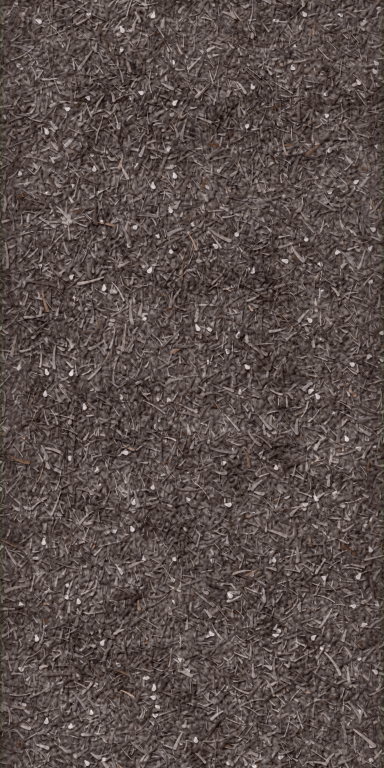
Reproduce this texture procedurally as a WebGL 1 fragment shader.

```glsl
precision highp float;
// Dry woodland mulch: dark soil strewn with shredded bark, twigs and pale splinters.
uniform vec2 u_resolution;

#define LAYERS 6
#define FINE_CELLS 46.0     // chip cells across the canvas, bottom layer
#define COARSE_CELLS 24.0   // chip cells across the canvas, top layer
#define SOIL_TONE 0.335
#define CHIP_DARK 0.23
#define CHIP_PALE 0.70
#define CHIP_OPACITY 0.86
#define SHADOW 0.33
#define SOFTNESS 0.0020     // edge blur, in canvas widths
#define GRAIN 0.16
#define MOTTLE 0.09
#define EXPOSURE 0.052

const float PI = 3.14159265;

vec2 hash2(vec2 p) {
  vec2 k = vec2(dot(p, vec2(127.1, 311.7)), dot(p, vec2(269.5, 183.3)));
  return fract(sin(k) * 43758.545);
}

float gradientDot(vec2 cell, vec2 offset) {
  float angle = 2.0 * PI * hash2(cell).x;
  return dot(vec2(cos(angle), sin(angle)), offset);
}

float gradientNoise(vec2 p) {
  vec2 i = floor(p), f = fract(p);
  vec2 u = f * f * f * (f * (f * 6.0 - 15.0) + 10.0);
  vec2 e = vec2(0.0, 1.0);
  return mix(mix(gradientDot(i, f), gradientDot(i + e.yx, f - e.yx), u.x),
             mix(gradientDot(i + e.xy, f - e.xy), gradientDot(i + e.yy, f - e.yy), u.x), u.y);
}

// Distance to a bent splinter that tapers towards one end.
float splinter(vec2 q, float halfLength, float halfWidth, float bend) {
  q.y += bend * q.x * q.x / halfLength;
  float along = clamp(q.x / halfLength, -1.0, 1.0);
  float taper = mix(1.0, 0.45, 0.5 + 0.5 * along);
  return length(vec2(q.x - along * halfLength, q.y)) - halfWidth * taper;
}

float coverage(float d) {
  float blur = max(SOFTNESS, 0.5 / u_resolution.x);
  return 1.0 - smoothstep(-blur, blur, d);
}

// Lays one scattered layer of chips; surface holds tone and warmth.
vec2 layChips(vec2 surface, vec2 p, float layer) {
  float height = layer / float(LAYERS - 1);
  float cells = mix(FINE_CELLS, COARSE_CELLS, height);
  vec2 g = p * cells + layer * vec2(17.37, 9.71);
  vec2 home = floor(g);
  for (int j = -1; j <= 1; j++) {
    for (int i = -1; i <= 1; i++) {
      vec2 id = home + vec2(float(i), float(j));
      vec2 seed = id + layer * 31.0;
      vec2 place = hash2(seed);
      vec2 form = hash2(seed + 57.3);
      vec2 look = hash2(seed + 113.9);
      vec2 kind = hash2(seed + 171.1);
      float fleck = step(kind.y, 0.005);

      float angle = PI * kind.x;
      vec2 axis = vec2(cos(angle), sin(angle));
      vec2 q = (g - id - place) / cells;
      float halfLength = mix(mix(0.2, 0.85, form.x * form.x), 0.12, fleck) / cells;
      float halfWidth = mix(mix(0.0013, 0.0052, form.y * form.y), 0.006, fleck);
      float bend = 0.3 * (look.y - 0.5);
      mat2 toChip = mat2(axis.x, -axis.y, axis.y, axis.x);
      vec2 local = toChip * q;
      vec2 shaded = toChip * (q + vec2(-0.0018, 0.0034));

      float shadow = coverage(splinter(shaded, halfLength, halfWidth, bend) - 0.001);
      surface.x *= 1.0 - SHADOW * shadow;

      float tone = mix(CHIP_DARK, CHIP_PALE, pow(look.x, 1.9));
      tone += 0.05 * clamp(local.y / halfWidth, -1.0, 1.0);
      tone = mix(tone, 0.84, fleck);
      float warmth = kind.y > 0.98 ? 2.4 : (kind.y - 0.45) * 0.9;
      float body = coverage(splinter(local, halfLength, halfWidth, bend));
      surface = mix(surface, vec2(tone, warmth), CHIP_OPACITY * body);
    }
  }
  return surface;
}

void main() {
  vec2 p = gl_FragCoord.xy / u_resolution.x;

  // Crumbly soil, then litter from fine fragments up to long splinters
  float crumbs = 0.2 * gradientNoise(p * 72.0) + 0.2 * gradientNoise(p * 127.0 + 40.0);
  vec2 surface = vec2(SOIL_TONE + crumbs, 0.0);
  for (int n = 0; n < LAYERS; n++) surface = layChips(surface, p, float(n));

  // Grain and broad damp patches
  float tone = surface.x + EXPOSURE + GRAIN * gradientNoise(p * 105.0 + 9.0);
  tone += MOTTLE * (0.7 * gradientNoise(p * 5.0) + gradientNoise(p * 14.0 + 21.0));

  // Dimmer, flatter side margins
  float side = min(p.x, 1.0 - p.x);
  tone = mix(0.33 + 0.75 * (tone - 0.36), tone, smoothstep(0.0, 0.1, side));

  // Brown-grey ramp with warm and cool wood tints
  tone = clamp(tone, 0.10, 0.92);
  vec3 color = vec3(tone) - vec3(0.0, 0.048, 0.058);
  color += surface.y * vec3(0.026, -0.002, -0.026);
  color *= mix(vec3(0.84, 0.93, 0.78), vec3(1.0), smoothstep(0.002, 0.008, side));
  gl_FragColor = vec4(clamp(color, 0.0, 1.0), 1.0);
}
```
